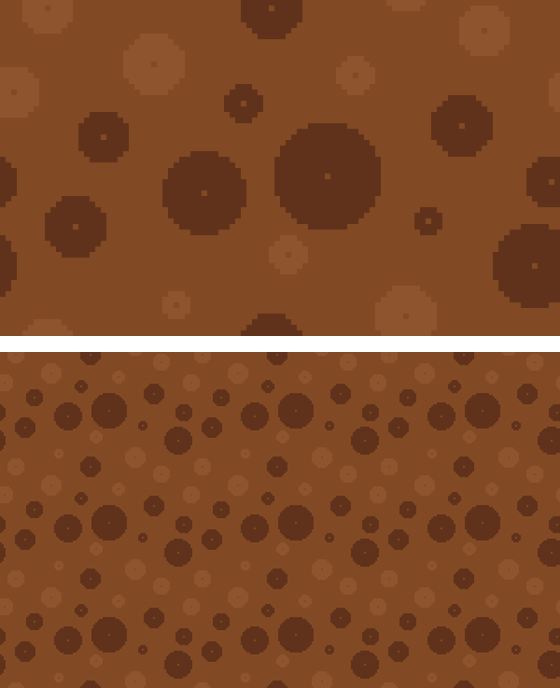
Top: one tile. Bottom: repeated 3 by 3.
Reproduce this pattern procedurally as a Shadertoy shader.

```glsl
// Blocky dark and pale discs with pinhole centres, scattered on a brown ground; tiles.

const vec2  GRID    = vec2(100.0, 60.0);   // blocks across and up the tile
const vec3  GROUND  = vec3(0.510, 0.290, 0.140);
const vec3  DARK    = vec3(0.376, 0.196, 0.104);
const vec3  PALE    = vec3(0.553, 0.329, 0.180);
const int   COUNT   = 18;                  // discs per tile
const int   STRIDE  = 5;                   // lattice step, coprime with COUNT
const float JITTER  = 5.0;                 // full spread of the offsets, in blocks
const vec2  ORIGIN  = vec2(59.0, 30.0);    // block of the first disc

// Disc radii in blocks; large and small alternate, negative ones are pale
const int RADII[COUNT] = int[COUNT](9, -3, -5, 2, 5, -4, 7, 4, -4,
                                    -4, 5, 4, -5, -2, 7, 3, 5, -3);

// Two random values in 0..1 from an index
vec2 hash2(int index) {
    uint h = uint(index) * 747796405u + 289133645u;
    h = ((h >> 15) ^ h) * 277803737u;
    h = (h >> 13) ^ h;
    return vec2(h & 1023u, (h >> 10) & 1023u) / 1023.0;
}

// Jittered rank-1 lattice: evenly spread and periodic in both directions
vec2 discCentre(int i) {
    vec2 lattice = vec2(i, (i * STRIDE) % COUNT) / float(COUNT);
    return round(ORIGIN + lattice * GRID + (hash2(i) - 0.5) * JITTER);
}

// Flat colour of one whole block
vec3 blockColour(vec2 block) {
    vec3 colour = GROUND;
    for (int i = 0; i < COUNT; i++) {
        vec2 d = block - discCentre(i);
        d = mod(d + 0.5 * GRID, GRID) - 0.5 * GRID;   // shortest way round the tile
        float reach = abs(float(RADII[i])) + 0.5;
        float dist2 = dot(d, d);
        // The centre block stays open
        if (dist2 > 0.5 && dist2 < reach * reach)
            colour = RADII[i] > 0 ? DARK : PALE;
    }
    return colour;
}

void mainImage(out vec4 fragColor, in vec2 fragCoord) {
    vec2 p = fragCoord / iResolution.xy * GRID - 0.5;
    vec2 block = floor(p);

    // Blend neighbouring blocks over one pixel at their shared edges
    vec2 pixelsPerBlock = iResolution.xy / GRID;
    vec2 w = clamp((p - block - 0.5) * pixelsPerBlock + 0.5, 0.0, 1.0);

    vec3 lower = mix(blockColour(block), blockColour(block + vec2(1, 0)), w.x);
    vec3 upper = mix(blockColour(block + vec2(0, 1)), blockColour(block + vec2(1, 1)), w.x);
    fragColor = vec4(mix(lower, upper, w.y), 1.0);
}
```
